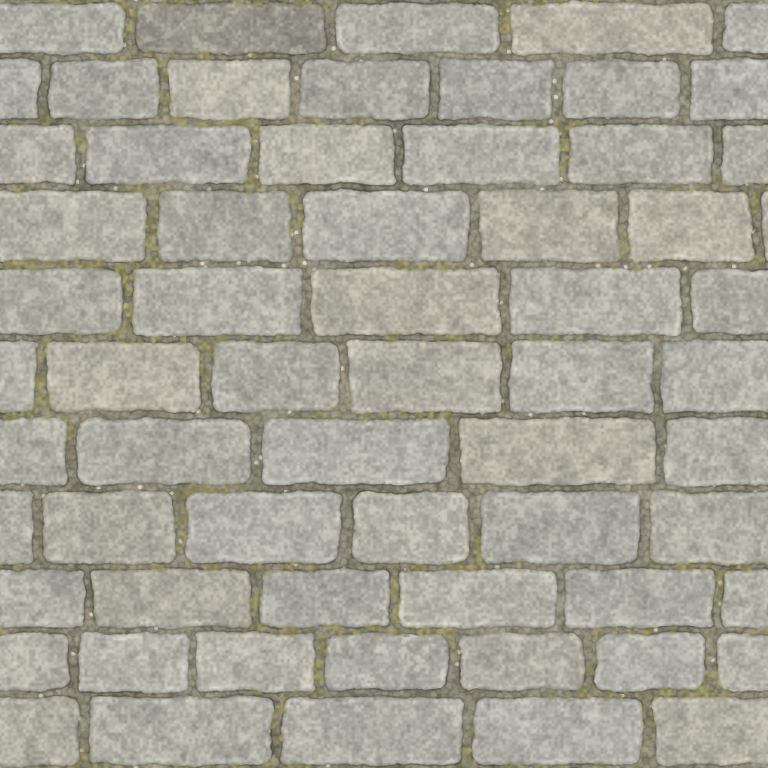
Reproduce this texture procedurally as a WebGL 1 fragment shader.

```glsl
precision highp float;
// Worn grey stone setts in eleven uneven courses, with gritty, mossy joints.
uniform vec2 u_resolution;

const float TAU = 6.2831853;
const float COURSES = 11.0;
// Per course, from the bottom: lower edge, stones across, first joint.
const vec4 EDGE_A = vec4(0.0, 0.0964, 0.1797, 0.2617);
const vec4 EDGE_B = vec4(0.3646, 0.4596, 0.5599, 0.655);
const vec4 EDGE_C = vec4(0.7565, 0.8411, 0.9258, 1.0);
const vec4 COUNT_A = vec4(4.0, 6.0, 5.0, 5.0);
const vec4 COUNT_B = vec4(4.0, 5.0, 4.0, 5.0);
const vec4 COUNT_C = vec4(5.0, 6.0, 4.0, 4.0);
const vec4 START_A = vec4(0.117, 0.092, 0.118, 0.034);
const vec4 START_B = vec4(0.096, 0.059, 0.163, 0.0);
const vec4 START_C = vec4(0.118, 0.057, 0.163, 0.0);

const vec2 HALF_JOINT = vec2(0.0072, 0.0046);
const float JOINT_JITTER = 0.18;
const float WOBBLE = 0.0009;
const float CHIPPING = 0.0062;
const float MOTTLE = 0.26;
const float GRAIN = 0.17;

const vec3 COOL_STONE = vec3(0.672, 0.672, 0.643);
const vec3 WARM_STONE = vec3(0.708, 0.696, 0.642);
const vec3 FLAKE = vec3(0.80, 0.79, 0.73);
const vec3 SOIL = vec3(0.36, 0.35, 0.29);
const vec3 SAND = vec3(0.66, 0.64, 0.57);
const vec3 MOSS = vec3(0.58, 0.56, 0.37);

float hash(vec2 p) {
  vec3 q = fract(p.xyx * 0.1031);
  q += dot(q, q.yzx + 33.33);
  return fract((q.x + q.y) * q.z);
}

// Smooth noise that wraps after one canvas.
float noise(vec2 p, float n, float seed) {
  vec2 i = floor(p * n), f = fract(p * n);
  f = f * f * (3.0 - 2.0 * f);
  vec2 a = mod(i, n) + seed, b = mod(i + 1.0, n) + seed;
  return mix(mix(hash(a), hash(vec2(b.x, a.y)), f.x),
             mix(hash(vec2(a.x, b.y)), hash(b), f.x), f.y);
}

// Wrapping cellular noise: distance to the nearest grain and its random value.
vec2 grains(vec2 p, float n) {
  vec2 i = floor(p * n), f = fract(p * n), best = vec2(8.0, 0.0);
  for (int y = -1; y <= 1; y++) {
    for (int x = -1; x <= 1; x++) {
      vec2 o = vec2(float(x), float(y));
      vec2 c = mod(i + o, n);
      float d = length(o + vec2(hash(c + 3.7), hash(c + 91.3)) - f);
      if (d < best.x) best = vec2(d, hash(c + 47.1));
    }
  }
  return best;
}

vec4 slot(float i) { return 1.0 - step(0.5, abs(vec4(0.0, 1.0, 2.0, 3.0) - i)); }

float pick(vec4 a, vec4 b, vec4 c, float i) {
  return dot(a, slot(i)) + dot(b, slot(i - 4.0)) + dot(c, slot(i - 8.0));
}

float jointAt(float j, float n, float row) {
  return j + JOINT_JITTER * (hash(vec2(mod(j, n) + 5.0, row * 3.0 + 11.0)) - 0.5);
}

float roundedBox(vec2 p, vec2 halfSize, float radius) {
  vec2 q = abs(p) - halfSize + radius;
  return length(max(q, 0.0)) + min(max(q.x, q.y), 0.0) - radius;
}

void main() {
  float px = 1.0 / u_resolution.y;
  vec2 uv = fract(gl_FragCoord.xy * px);

  // Gently bent joints
  vec2 p = uv + WOBBLE * vec2(sin(TAU * (7.0 * uv.y + 3.0 * uv.x)) + sin(TAU * (19.0 * uv.y - 5.0 * uv.x)),
                              sin(TAU * (5.0 * uv.x + 2.0 * uv.y)) + sin(TAU * (13.0 * uv.x - 4.0 * uv.y)));
  p.y = fract(p.y);

  // Course and stone
  float row = -1.0;
  for (float i = 0.0; i < COURSES; i++) row += step(pick(EDGE_A, EDGE_B, EDGE_C, i), p.y);
  float bottom = pick(EDGE_A, EDGE_B, EDGE_C, row), top = pick(EDGE_A, EDGE_B, EDGE_C, row + 1.0);
  float count = pick(COUNT_A, COUNT_B, COUNT_C, row);
  float t = (p.x - pick(START_A, START_B, START_C, row)) * count;
  float j = floor(t);
  if (t < jointAt(j, count, row)) j -= 1.0;
  else if (t >= jointAt(j + 1.0, count, row)) j += 1.0;
  float left = jointAt(j, count, row), right = jointAt(j + 1.0, count, row);
  vec2 id = vec2(mod(j, count) * 7.0 + 2.0, row * 13.0 + 4.0);
  float seed = id.x + id.y * 3.0;
  float tone = hash(id), warmth = hash(id + 31.0), wear = hash(id + 67.0);

  // Stone outline, slightly skewed and chipped
  vec2 q = vec2((t - 0.5 * (left + right)) / count, p.y - 0.5 * (bottom + top));
  q.x += q.y * 0.1 * (warmth - 0.5);
  vec2 halfSize = 0.5 * vec2((right - left) / count, top - bottom) - HALF_JOINT * (0.8 + 0.4 * wear);
  float d = roundedBox(q, halfSize, mix(0.006, 0.016, wear * wear));
  d += CHIPPING * (0.4 * noise(uv, 40.0, seed) + 0.35 * noise(uv, 110.0, seed) + 0.25 * noise(uv, 230.0, seed) - 0.5);

  // Stone face: mottling, grain, pale flakes, stains and worn rim
  float broad = noise(uv, 20.0, seed), medium = noise(uv, 52.0, seed + 9.0);
  float fine = noise(uv, 118.0, seed + 21.0), dust = noise(uv, 250.0, seed + 33.0);
  float mottle = 0.25 * broad + 0.35 * medium + 0.4 * fine;
  vec2 grit = grains(uv, 170.0);
  vec3 stone = mix(COOL_STONE, WARM_STONE, warmth) * mix(0.965, 1.035, tone);
  stone *= 1.0 - 0.13 * step(tone, 0.05) * (0.5 + broad);
  stone *= 1.0 + MOTTLE * (mottle - 0.5) + GRAIN * (dust - 0.5);
  stone += 0.06 * (grit.y - 0.5) * (1.0 - smoothstep(0.2, 0.7, grit.x));
  float flake = smoothstep(0.55, 0.68, 0.4 * medium + 0.35 * fine + 0.25 * dust);
  stone = mix(stone, FLAKE, flake * mix(0.22, 0.6, step(0.93, wear)));
  stone *= 1.0 - 0.1 * smoothstep(0.66, 0.85, noise(uv, 75.0, seed + 57.0)) * broad;
  stone += 0.06 * medium * smoothstep(-0.009, -0.005, d);
  stone *= mix(1.0, 0.8, smoothstep(-0.005, 0.001, d) * (0.5 + 0.5 * fine));

  // Joint filling: sandy grit with scattered pale chips
  vec2 chip = grains(uv, 135.0);
  float patchy = noise(uv, 17.0, 71.0), rough = noise(uv, 210.0, 19.0);
  float fill = 0.3 * chip.y + 0.32 * rough + 0.22 * noise(uv, 90.0, 43.0) + 0.3 * patchy;
  vec3 joint = mix(SOIL, SAND, clamp(fill, 0.0, 1.0));
  joint *= mix(1.05, 0.9, smoothstep(0.3, 0.8, chip.x));
  joint *= mix(mix(0.66, 0.95, patchy), 1.0, smoothstep(0.0, 0.0035, d));
  joint += 0.2 * step(0.975, chip.y) * (1.0 - smoothstep(0.2, 0.5, chip.x));

  // Moss clings to the joints in thin, broken threads
  vec3 color = mix(joint, stone, 1.0 - smoothstep(-px, px, d));
  float moss = smoothstep(0.42, 0.75, noise(uv, 11.0, 53.0)) * smoothstep(0.45, 0.65, noise(uv, 130.0, 29.0));
  color = mix(color, MOSS * (0.8 + 0.4 * rough), 0.7 * moss * smoothstep(-0.004, 0.001, d));
  gl_FragColor = vec4(color, 1.0);
}
```
